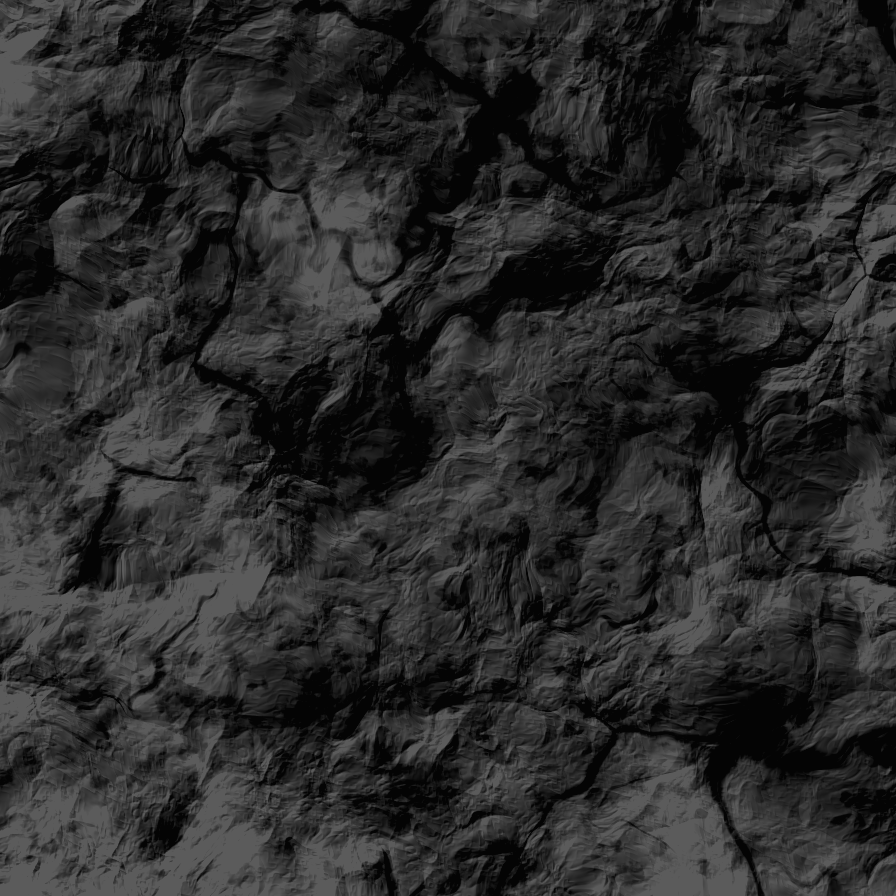
This texture is drawn by a Shadertoy shader. Its source:

```glsl
const float BASE_TONE = 0.200;
const float MIN_TONE = 0.015;
const float MAX_TONE = 0.355;
const vec2 LIGHT_DIR = vec2(-0.64, 0.77);
const float LIGHT_STEP = 0.002;
const float RELIEF = 0.036;
const float ROCK_SCALE = 4.6;
const float ROCK_BULGE = 1.5;
const float GRAIN_SCALE = 7.0;
const float PATCH_SCALE = 5.5;
const float PATCH_CONTRAST = 0.42;
const float HIGHLIGHT = 0.09;
const float CRACK_WIDTH = 0.10;
const float CRACK_DEPTH = 0.20;
const float LEDGE_SHADOW = 0.08;
const float HAIRLINE_DEPTH = 0.10;
const float PIT_SCALE = 38.0;
const float PIT_DEPTH = 0.12;
const mat2 OCTAVE_TURN = mat2(1.6, 1.2, -1.2, 1.6);

vec2 hash22(vec2 p) {
    vec3 q = fract(p.xyx * vec3(0.1031, 0.1030, 0.0973));
    q += dot(q, q.yzx + 33.33);
    return fract((q.xx + q.yz) * q.zy);
}

float noise(vec2 p) {
    vec2 cell = floor(p);
    vec2 f = p - cell;
    vec2 w = f * f * f * (f * (f * 6.0 - 15.0) + 10.0);
    float low = mix(hash22(cell).x, hash22(cell + vec2(1, 0)).x, w.x);
    float high = mix(hash22(cell + vec2(0, 1)).x, hash22(cell + vec2(1, 1)).x, w.x);
    return mix(low, high, w.y);
}

float fbm(vec2 p) {
    float sum = 0.0, total = 0.0, amp = 1.0;
    for (int i = 0; i < 5; i++) {
        sum += amp * noise(p);
        total += amp;
        amp *= 0.55;
        p = OCTAVE_TURN * p + 17.3;
    }
    return sum / total;
}

// Bends straight outlines into jagged ones
vec2 warp(vec2 p) {
    vec2 broad = vec2(noise(p * 8.0 + 3.1), noise(p * 8.0 + 41.7)) - 0.5;
    vec2 fine = vec2(noise(p * 31.0 + 9.4), noise(p * 31.0 + 67.2)) - 0.5;
    return p + 0.10 * broad + 0.028 * fine;
}

// Distances to the nearest and second nearest rock centre
vec2 rockDistances(vec2 p) {
    vec2 cell = floor(p);
    vec2 nearest = vec2(8.0);
    for (int y = -1; y <= 1; y++) {
        for (int x = -1; x <= 1; x++) {
            vec2 id = cell + vec2(x, y);
            float d = length(id + hash22(id + 50.0) - p);
            nearest = vec2(min(nearest.x, d), min(nearest.y, max(nearest.x, d)));
        }
    }
    return nearest;
}

// Rounded rocks covered with alternating ridges and creases
float height(vec2 p) {
    vec2 bent = warp(p);
    float rock = rockDistances(bent * ROCK_SCALE).x;
    float h = -ROCK_BULGE * rock * rock / ROCK_SCALE;
    float amp = 1.0 / GRAIN_SCALE;
    vec2 q = mix(p, bent, 0.5) * GRAIN_SCALE + 5.0;
    for (int i = 0; i < 6; i++) {
        h += amp * abs(2.0 * noise(q) - 1.0);
        amp *= -0.5;
        q = OCTAVE_TURN * q + 23.7;
    }
    return h;
}

void mainImage(out vec4 fragColor, in vec2 fragCoord) {
    vec2 p = fragCoord / iResolution.y + 2.0;
    vec2 bent = warp(p);

    // Side light on the relief
    float slope = (height(p) - height(p + LIGHT_DIR * LIGHT_STEP)) / LIGHT_STEP;
    float roughness = mix(0.65, 1.35, noise(p * 9.0 + 80.0));
    float tone = BASE_TONE + RELIEF * roughness * slope;

    // Weathered light and dark patches
    float patches = fbm(p * PATCH_SCALE + 31.0);
    tone += PATCH_CONTRAST * (patches - 0.5);
    tone += HIGHLIGHT * smoothstep(0.56, 0.72, patches);

    // Broken cracks and ledge shadows between rocks
    vec2 rock = rockDistances(bent * ROCK_SCALE);
    float edge = rock.y - rock.x;
    float gate = smoothstep(0.48, 0.82, noise(p * 7.0 + 12.0));
    float width = CRACK_WIDTH * gate + 0.001;
    tone -= CRACK_DEPTH * smoothstep(0.0, 0.2, gate) * (1.0 - smoothstep(0.3 * width, width, edge));
    tone -= LEDGE_SHADOW * gate * (1.0 - smoothstep(0.0, 0.4, edge));

    // Hairline fractures
    float vein = abs(noise(bent * 11.0 + 55.0) - 0.5);
    float veinGate = smoothstep(0.5, 0.75, noise(p * 10.0 + 90.0));
    tone -= HAIRLINE_DEPTH * veinGate * (1.0 - smoothstep(0.008, 0.03, vein));

    // Small dark pits
    tone -= PIT_DEPTH * (1.0 - smoothstep(0.27, 0.44, fbm(p * PIT_SCALE)));

    fragColor = vec4(vec3(clamp(tone, MIN_TONE, MAX_TONE)), 1.0);
}
```
